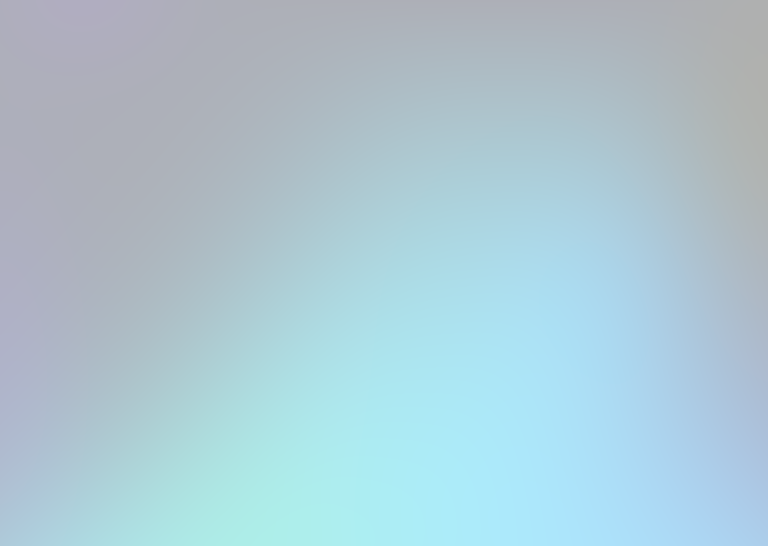
Write a WebGL 2 fragment shader that draws this background.

```glsl
#version 300 es
precision highp float;
// A soft aqua glow rising through grey mist, tinted lavender, turquoise and sky blue.

#define MIST vec3(0.677, 0.687, 0.717)
#define GLOW vec3(0.000, 0.243, 0.243)
#define LAVENDER vec3(0.014, -0.008, 0.036)
#define PERIWINKLE vec3(0.010, 0.000, 0.055)
#define SKY vec3(-0.004, 0.000, 0.085)
#define AZURE vec3(-0.005, 0.010, 0.045)
#define TURQUOISE vec3(0.000, 0.005, -0.048)
#define WARM_GREY vec3(0.014, 0.003, -0.045)

uniform vec2 u_resolution;
out vec4 fragColor;

// Soft elliptical spot, one at its centre.
float spot(vec2 p, vec2 center, vec2 radius) {
    vec2 d = (p - center) / radius;
    return exp(-dot(d, d));
}

// Arched light that leans right and narrows as it rises.
float risingGlow(vec2 p) {
    float axis = 0.4 + 0.6 * p.y * (1.0 - 0.6 * p.y);
    float offset = p.x - axis;
    float leftWidth = 0.43 - 0.18 * p.y;
    float rightWidth = 0.22 + 0.46 * exp(-p.y / 0.3);
    float across = offset < 0.0
        ? exp(-pow(-offset / leftWidth, 2.4))
        : exp(-pow(offset / rightWidth, 2.8));
    return across * cos(1.5708 * p.y);
}

void main() {
    vec2 p = gl_FragCoord.xy / u_resolution;

    // Mist and the main glow
    vec3 color = MIST + GLOW * risingGlow(p);

    // Cool tints on the left
    color += LAVENDER * spot(p, vec2(0.11, 1.02), vec2(0.13, 0.16));
    color += PERIWINKLE * spot(p, vec2(0.0, 0.3), vec2(0.11, 0.4));

    // Green and blue tints within the glow
    color += TURQUOISE * spot(p, vec2(0.33, 0.0), vec2(0.17, 0.28));
    color += SKY * spot(p, vec2(0.96, 0.05), vec2(0.35, 0.4));
    color += AZURE * spot(p, vec2(0.8, 0.48), vec2(0.18, 0.22));

    // Warm grey on the upper right edge
    color += WARM_GREY * spot(p, vec2(1.0, 0.74), vec2(0.13, 0.35));

    fragColor = vec4(color, 1.0);
}
```
